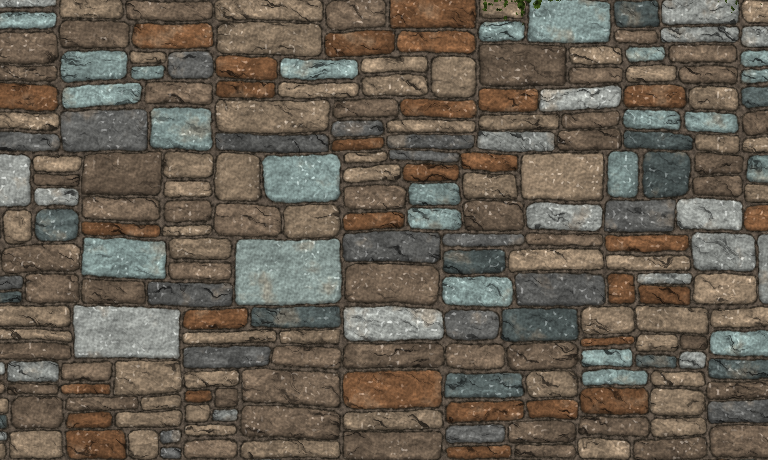
A WebGL 1 fragment shader for this texture:

```glsl
precision highp float;
uniform vec2 u_resolution;

// Layout, in units of the canvas height
const vec2 TILE = vec2(0.57, 0.335);
const vec2 MAX_STONE = vec2(0.25, 0.19);
const float THIN = 0.068;
const float KEEP_CHANCE = 0.45;
const float MIN_JOINT = 0.0025;
const float JOINT_RANGE = 0.0035;
const float EDGE_ROUGHNESS = 0.0045;

// Surface
const float MOTTLE = 0.30;
const float STREAK = 0.38;
const float GRAIN = 0.20;
const float SPECK = 0.24;
const float RELIEF = 0.55;

// Colours
const vec3 CREVICE = vec3(0.13, 0.115, 0.09);
const vec3 MORTAR = vec3(0.34, 0.30, 0.26);
const vec3 SLATE = vec3(0.37, 0.37, 0.36);
const vec3 BROWN = vec3(0.42, 0.36, 0.30);
const vec3 RUST = vec3(0.45, 0.32, 0.22);
const vec3 TAN = vec3(0.54, 0.47, 0.39);
const vec3 GREY = vec3(0.57, 0.58, 0.56);
const vec3 PALE = vec3(0.68, 0.67, 0.64);
const vec3 BLUE_GREEN_TINT = vec3(0.86, 0.96, 0.97);
const vec3 LEAF = vec3(0.22, 0.30, 0.10);

float hash(vec2 p) {
  vec3 q = fract(p.xyx * vec3(0.1031, 0.1030, 0.0973));
  q += dot(q, q.yzx + 33.33);
  return fract((q.x + q.y) * q.z);
}

vec3 hash3(float seed, float salt) {
  vec2 k = vec2(seed * 631.7, salt * 17.3);
  return vec3(hash(k + 3.1), hash(k + 47.9), hash(k + 91.3));
}

float corner(vec2 cell, vec2 offset) {
  float a = 6.2832 * hash(cell);
  return dot(vec2(cos(a), sin(a)), offset);
}

float gradientNoise(vec2 p) {
  vec2 i = floor(p), f = p - i;
  vec2 u = f * f * f * (f * (f * 6.0 - 15.0) + 10.0);
  vec2 e = vec2(1.0, 0.0);
  return mix(mix(corner(i, f), corner(i + e, f - e), u.x),
             mix(corner(i + e.yx, f - e.yx), corner(i + 1.0, f - 1.0), u.x), u.y);
}

float fbm(vec2 p) {
  float sum = 0.0, amp = 0.6;
  for (int i = 0; i < 4; i++) {
    sum += amp * gradientNoise(p);
    p = p * 2.13 + 19.7;
    amp *= 0.55;
  }
  return sum;
}

// Cuts staggered tiles again and again; returns the bounds of the stone at p
vec4 findStone(vec2 p, out float seed) {
  float row = floor(p.y / TILE.y);
  float shift = TILE.x * hash(vec2(row, 5.7));
  vec2 id = vec2(floor((p.x + shift) / TILE.x), row);
  vec2 lo = id * TILE - vec2(shift, 0.0), hi = lo + TILE;
  seed = hash(id + 23.4);
  for (int i = 0; i < 9; i++) {
    vec2 size = hi - lo;
    vec3 r = hash3(seed, float(i));
    bool thin = size.y < THIN;
    if (size.x < MAX_STONE.x && size.y < MAX_STONE.y && (thin || r.x < KEEP_CHANCE)) break;
    bool across = thin || size.x > size.y * (1.3 + 3.0 * r.z);
    vec2 axis = across ? vec2(1.0, 0.0) : vec2(0.0, 1.0);
    float cut = dot(axis, mix(lo, hi, mix(0.36, 0.64, r.y)));
    bool beyond = dot(axis, p) > cut;
    if (beyond) lo = mix(lo, vec2(cut), axis);
    else hi = mix(hi, vec2(cut), axis);
    seed = hash(vec2(seed * 571.3 + float(i), beyond ? 11.7 : 74.3));
  }
  return vec4(lo, hi);
}

// Large blocks lean to grey and pale, flat ones to brown and slate
vec3 stoneColor(vec3 r, float bigness) {
  float t = r.x * 0.82 + bigness * 0.22;
  vec3 c = t < 0.17 ? SLATE : t < 0.37 ? BROWN : t < 0.47 ? RUST
         : t < 0.67 ? TAN : t < 0.93 ? GREY : PALE;
  if (t < 0.17 || t > 0.67) c *= mix(vec3(1.0), BLUE_GREEN_TINT, step(0.5, r.y));
  return c * (0.88 + 0.22 * r.z);
}

void main() {
  vec2 uv = gl_FragCoord.xy / u_resolution.y;
  float pixel = 1.0 / u_resolution.y;
  float width = u_resolution.x * pixel;

  // Wavy courses
  vec2 p = uv + 0.011 * vec2(gradientNoise(uv * 5.0), gradientNoise(uv * 4.0 + 31.0));
  p += 0.004 * vec2(gradientNoise(uv * 19.0 + 7.0), gradientNoise(uv * 17.0 + 53.0));

  // Stone outline: skewed box with worn corners
  float seed;
  vec4 box = findStone(p, seed);
  vec3 r = hash3(seed, 20.0), s = hash3(seed, 40.0);
  vec2 halfSize = 0.5 * (box.zw - box.xy);
  vec2 local = p - 0.5 * (box.xy + box.zw);
  vec2 skewed = local + (s.xy - 0.5) * vec2(0.10, 0.05) * local.yx;
  float radius = min(mix(0.007, 0.022, s.z), 0.5 * min(halfSize.x, halfSize.y));
  vec2 q = abs(skewed) - halfSize + MIN_JOINT + JOINT_RANGE * r.yz + radius;
  float d = length(max(q, 0.0)) + min(max(q.x, q.y), 0.0) - radius;
  d += EDGE_ROUGHNESS * fbm(uv * 55.0 + seed * 40.0);

  // Stone face: stains, layered streaks, grain and pale specks
  float bigness = smoothstep(0.05, 0.13, 2.0 * halfSize.y);
  vec2 face = uv + seed * 37.0;
  float stain = fbm(face * 13.0);
  float layers = fbm(vec2(face.x * 11.0, face.y * 65.0 + 3.0 * stain + s.x * local.x * 40.0));
  float bump = fbm(face * 38.0) - fbm((face + vec2(-0.002, 0.004)) * 38.0);
  float grain = gradientNoise(uv * 170.0);
  vec3 stone = stoneColor(r, bigness);
  stone = mix(stone, mix(TAN, BROWN, s.y), 0.5 * smoothstep(0.05, 0.4, stain));
  stone *= 1.0 + MOTTLE * stain + STREAK * layers * mix(1.5, 0.35, bigness);
  stone *= 1.0 + GRAIN * grain - RELIEF * bump;
  stone *= 1.0 - 0.5 * (1.0 - bigness) * smoothstep(0.18, 0.38, -layers);
  float speckArea = smoothstep(-0.15, 0.25, gradientNoise(face * 16.0 + 9.0));
  stone += SPECK * speckArea * smoothstep(0.2, 0.5, gradientNoise(uv * 115.0 + 71.0));

  // Light from above on the rounded rim
  float rim = 1.0 - smoothstep(0.0, 0.011, -d);
  stone *= 1.0 + rim * (0.18 * clamp(local.y / halfSize.y, -1.0, 1.0) - 0.20);

  // Mortar, dark where it meets the stone
  float crumbs = fbm(uv * 90.0);
  vec3 joint = mix(CREVICE, MORTAR, smoothstep(-0.001, 0.006, d + 0.004 * crumbs));
  joint *= 1.0 + 0.7 * crumbs;
  vec3 color = mix(joint, stone, 1.0 - smoothstep(-pixel, pixel, d));

  // Sparse foliage hanging from the top edge
  float tuft = exp(-pow((uv.x / width - 0.68) / 0.06, 2.0))
             + 0.6 * exp(-pow((uv.x / width - 0.96) / 0.03, 2.0));
  float leaves = fbm(uv * vec2(48.0, 36.0)) + 0.5 * tuft - 0.35 - 9.0 * (1.0 - uv.y);
  color = mix(color, LEAF * (0.75 + 1.3 * crumbs), smoothstep(0.0, 0.08, leaves));

  gl_FragColor = vec4(clamp(color, 0.0, 1.0), 1.0);
}
```
